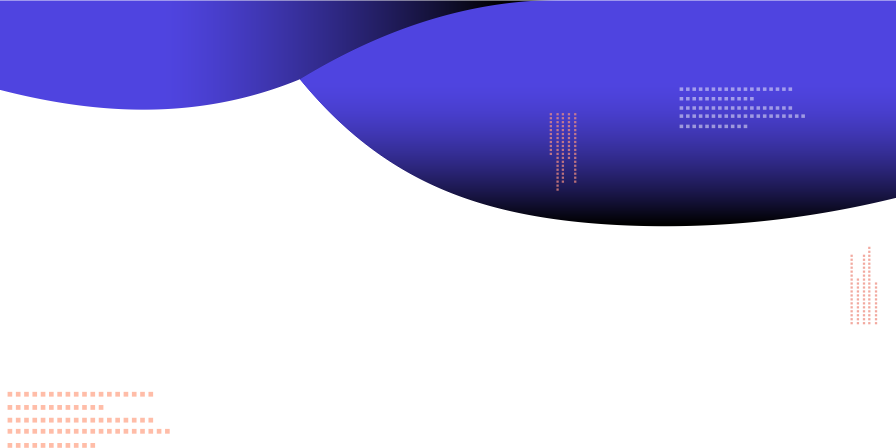
A Shadertoy shader for this background:

```glsl
// Two overlapping indigo waves on white, shaded to black, with rows of small square dots.

const vec3 INDIGO = vec3(0.31, 0.267, 0.878);
const vec3 PEACH = vec3(1.0, 0.74, 0.66);
const vec3 CORAL = vec3(0.93, 0.55, 0.5);

// Antialiased coverage of a signed distance, positive inside
float cover(float d, float pixel) {
    return clamp(0.5 + d / pixel, 0.0, 1.0);
}

// Five rows of squares with uneven lengths; q is measured in dot pitches
float dotRows(vec2 q, vec2 pixel) {
    float rowY[5] = float[5](0.0, 1.54, 3.03, 4.33, 5.98);
    float count[5] = float[5](18.0, 12.0, 18.0, 20.0, 11.0);
    float mask = 0.0;
    for (int i = 0; i < 5; i++) {
        float nearest = clamp(round(q.x), 0.0, count[i] - 1.0);
        vec2 offset = abs(q - vec2(nearest, rowY[i]));
        vec2 inside = clamp((0.28 - offset) / pixel + 0.5, 0.0, 1.0);
        mask = max(mask, inside.x * inside.y);
    }
    return mask;
}

void mainImage(out vec4 fragColor, in vec2 fragCoord) {
    // Canvas height is 1, y runs down from the top edge
    float pixel = 1.0 / iResolution.y;
    vec2 p = vec2(fragCoord.x, iResolution.y - fragCoord.y) * pixel;

    // Outlines of the lens and of the ribbon tucked behind it
    float lensTop = 0.525 * pow(max(1.25 - p.x, 0.0), 2.0);
    float d = p.x - 1.484;
    float lensBottom = 0.505 - d * d * (0.238 + 0.385 * pow(min(d, 0.0), 2.0));
    float r = p.x - 0.32;
    float ribbonBottom = p.x < 0.67
        ? 0.2448 - r * r * (0.491 + 0.186 * r)
        : lensTop + min(0.02, p.x - 0.67);

    // Ribbon darkens to the right, lens darkens downward
    float ribbonShade = 1.0 - pow(clamp((p.x - 0.365) / 0.755, 0.0, 1.0), 1.3);
    float lensShade = 1.0 - pow(clamp((p.y - 0.18) / 0.32, 0.0, 1.0), 1.6);
    vec3 color = vec3(1.0);
    color = mix(color, INDIGO * ribbonShade, cover(ribbonBottom - p.y, pixel));
    float lens = cover(p.y - lensTop, pixel) * cover(lensBottom - p.y, pixel);
    color = mix(color, INDIGO * lensShade, lens);

    // Pale hairline along the top edge
    color = mix(vec3(1.0), color, cover(p.y - 0.001, pixel));

    // Horizontal dot rows
    vec2 pitch = vec2(0.0143, 0.0139);
    float dots = dotRows((p - vec2(1.521, 0.199)) / pitch, pixel / pitch);
    color = mix(color, vec3(1.0), 0.48 * dots);
    pitch = vec2(0.0185, 0.0191);
    dots = dotRows((p - vec2(0.0221, 0.88)) / pitch, pixel / pitch);
    color = mix(color, PEACH, dots);

    // Vertical dot columns, one hanging down and one growing up
    pitch = vec2(0.00885, 0.0091);
    dots = dotRows((p.yx - vec2(0.255, 1.284)) * vec2(1, -1) / pitch, pixel / pitch);
    dots += dotRows((p.yx - vec2(0.7214, 1.901)) * vec2(-1, 1) / pitch, pixel / pitch);
    color = mix(color, CORAL, 0.75 * dots);

    fragColor = vec4(color, 1.0);
}
```
